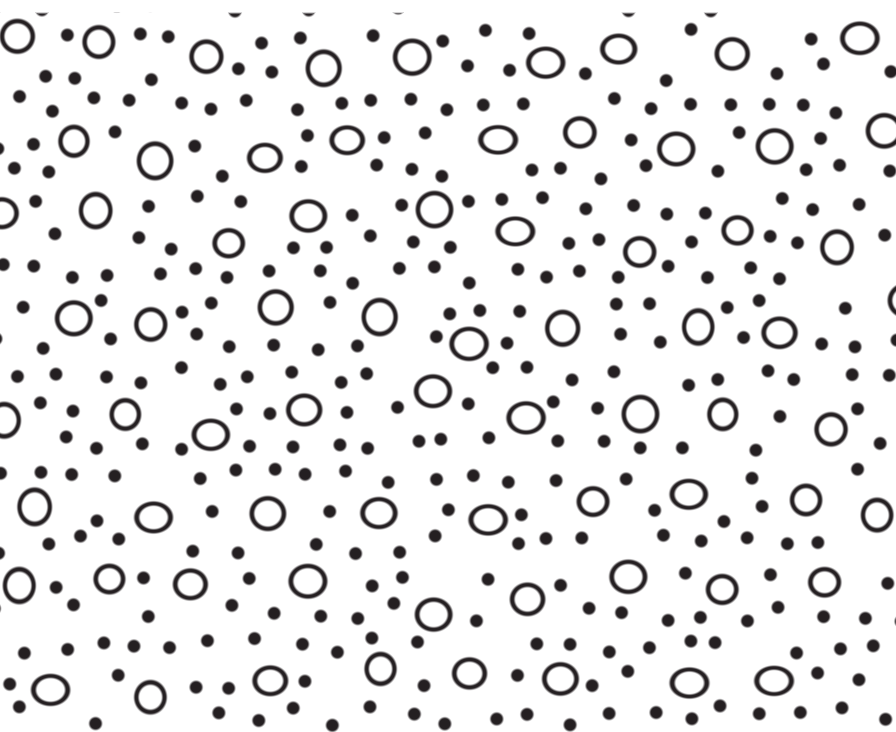
Write a Shadertoy shader that draws this pattern.

```glsl
// Scattered black dots and small hand-drawn rings on white paper.

const vec3 PAPER = vec3(1.0);
const vec3 INK = vec3(0.14, 0.12, 0.13);

// All lengths are fractions of the canvas height.
const float RING_SPACING = 0.144;
const float RING_JITTER = 0.23;
const float RING_RADIUS = 0.0212;
const float RING_STROKE = 0.0062;
const float RING_CLEARANCE = 0.043;
const float DOT_SPACING = 0.0535;
const float DOT_JITTER = 0.27;
const float DOT_RADIUS = 0.0086;
const float TOP_EDGE = 0.982;
const float SOFTNESS = 0.0021;
const float ROW_HEIGHT = 0.866;

float hash(vec2 p, float seed) {
    return fract(sin(dot(p, vec2(127.1, 311.7)) + seed * 74.7) * 43758.5);
}

// Lattice cell that holds a point.
vec2 cellOf(vec2 p, float spacing) {
    return floor(p / (spacing * vec2(1.0, ROW_HEIGHT)));
}

// Centre of a cell in a staggered lattice, moved randomly within a disc.
vec2 scatter(vec2 cell, float spacing, float jitter, float seed) {
    float angle = 6.2832 * hash(cell, seed);
    float reach = jitter * sqrt(hash(cell, seed + 1.0));
    vec2 centre = cell + 0.5 + vec2(0.5 * mod(cell.y, 2.0), 0.0);
    centre.y *= ROW_HEIGHT;
    return spacing * (centre + reach * vec2(cos(angle), sin(angle)));
}

vec2 ringCentre(vec2 cell) {
    return scatter(cell, RING_SPACING, RING_JITTER, 3.0);
}

// Signed distance to the outline of a slightly oval ring.
float ringDistance(vec2 p, vec2 radii, float stroke) {
    float outline = (length(p / radii) - 1.0) * 0.5 * (radii.x + radii.y);
    return abs(outline) - 0.5 * stroke;
}

// Distance to the closest ring centre.
float nearestCentre(vec2 p) {
    vec2 base = cellOf(p, RING_SPACING);
    float nearest = 1.0;
    for (int j = -1; j <= 1; j++)
    for (int i = -1; i <= 1; i++) {
        vec2 cell = base + vec2(i, j);
        nearest = min(nearest, distance(p, ringCentre(cell)));
    }
    return nearest;
}

float ringLayer(vec2 p) {
    vec2 base = cellOf(p, RING_SPACING);
    float d = 1.0;
    for (int j = -1; j <= 1; j++)
    for (int i = -1; i <= 1; i++) {
        vec2 cell = base + vec2(i, j);
        vec2 stretch = vec2(hash(cell, 7.0), hash(cell, 8.0));
        vec2 radii = RING_RADIUS * mix(vec2(0.86, 0.82), vec2(1.12), stretch);
        d = min(d, ringDistance(p - ringCentre(cell), radii, RING_STROKE));
    }
    return d;
}

// Dots fill the space left free around the rings.
float dotLayer(vec2 p) {
    vec2 base = cellOf(p, DOT_SPACING);
    float d = 1.0;
    for (int j = -1; j <= 1; j++)
    for (int i = -1; i <= 1; i++) {
        vec2 cell = base + vec2(i, j);
        vec2 centre = scatter(cell, DOT_SPACING, DOT_JITTER, 11.0);
        float dotDistance = distance(p, centre) - DOT_RADIUS;
        if (dotDistance < d && nearestCentre(centre) > RING_CLEARANCE)
            d = dotDistance;
    }
    return d;
}

void mainImage(out vec4 fragColor, in vec2 fragCoord) {
    vec2 p = fragCoord / iResolution.y;
    float soft = max(SOFTNESS, 0.75 / iResolution.y);

    // The pattern stops at a blank strip along the top.
    float d = min(ringLayer(p), dotLayer(p));
    d = max(d, p.y - TOP_EDGE);

    float ink = 1.0 - smoothstep(-soft, soft, d);
    fragColor = vec4(mix(PAPER, INK, ink), 1.0);
}
```
